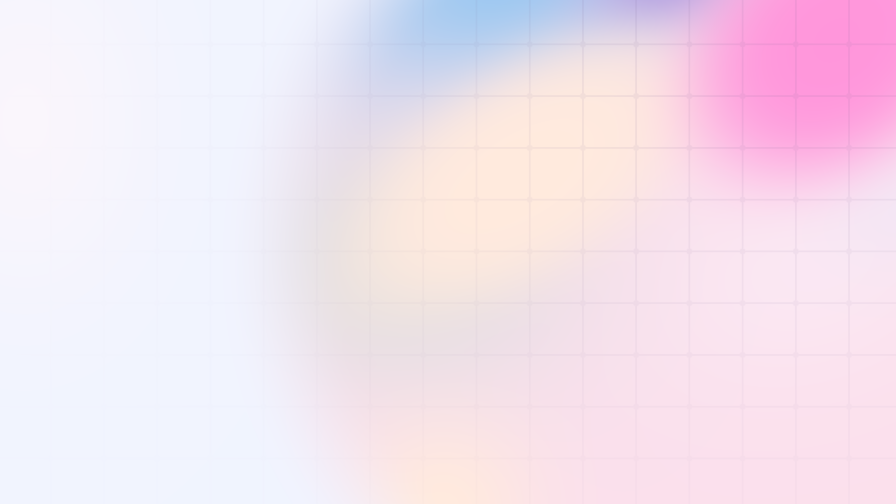
This background is drawn by a WebGL 2 fragment shader. Its source:

```glsl
#version 300 es
precision highp float;
// Pastel mesh gradient: a large soft disc on pale lavender, tinted by tilted
// elliptical glows (blue, grey, peach, pink), under a faint grid with dots
// at its crossings. Lengths are in canvas heights, origin at the lower left.

#define DISC_CENTRE vec2(1.38, 0.50)
#define DISC_RADIUS 0.82
#define DISC_BLUR 0.13
#define GRID_CELL vec2(0.1056, 0.1027)
#define GRID_OFFSET vec2(-0.005, 0.0904)
#define LINE_HALF_WIDTH 0.0008
#define DOT_RADIUS 0.006
#define GRID_STRENGTH 0.10
#define GRID_FOCUS vec2(1.50, 0.95)
#define GRID_REACH 0.85

uniform vec2 u_resolution;
out vec4 fragColor;

const vec3 LAVENDER = vec3(0.943, 0.955, 0.997);
const vec3 BLUSH_WHITE = vec3(0.980, 0.963, 0.988);
const vec3 ROSE = vec3(0.983, 0.878, 0.927);
const vec3 PEARL = vec3(0.984, 0.908, 0.952);
const vec3 MIST = vec3(0.957, 0.905, 0.957);
const vec3 GREY = vec3(0.865, 0.868, 0.880);
const vec3 SKY = vec3(0.610, 0.785, 0.945);
const vec3 VIOLET = vec3(0.700, 0.630, 0.885);
const vec3 PEACH = vec3(1.000, 0.917, 0.868);
const vec3 HOT_PINK = vec3(1.000, 0.590, 0.860);
const vec3 SLATE = vec3(0.480, 0.400, 0.580);

// Squared distance to a centre, scaled by the radii of a tilted ellipse
float ellipse(vec2 p, vec2 centre, vec2 radii, float tilt) {
  float c = cos(tilt), s = sin(tilt);
  vec2 d = p - centre;
  vec2 q = vec2(c * d.x + s * d.y, c * d.y - s * d.x) / radii;
  return dot(q, q);
}

// Gaussian falloff
float glow(float q) { return exp(-q); }

// Flatter middle and quicker edge than glow
float plateau(float q) { return exp(-q * q); }

// Pale ground outside the disc
vec3 ground(vec2 p) {
  float blush = glow(ellipse(p, vec2(0.05, 0.76), vec2(0.25, 0.36), 0.0));
  return mix(LAVENDER, BLUSH_WHITE, blush);
}

// Glows inside the disc, from back to front
vec3 meshGradient(vec2 p) {
  vec3 col = ROSE;
  col = mix(col, PEARL, glow(ellipse(p, vec2(1.60, 0.47), vec2(0.32, 0.22), 0.3)));
  col = mix(col, MIST, glow(ellipse(p, vec2(1.80, 0.59), vec2(0.17, 0.12), 0.3)));
  col = mix(col, GREY, glow(ellipse(p, vec2(0.78, 0.48), vec2(0.35, 0.26), 0.0)));
  col = mix(col, PEACH, glow(ellipse(p, vec2(0.88, -0.01), vec2(0.18, 0.18), 0.0)));
  col = mix(col, SKY, glow(ellipse(p, vec2(1.02, 1.05), vec2(0.40, 0.20), 0.35)));
  col = mix(col, VIOLET, glow(ellipse(p, vec2(1.32, 1.04), vec2(0.15, 0.10), 0.3)));
  col = mix(col, PEACH, plateau(ellipse(p, vec2(1.03, 0.65), vec2(0.41, 0.20), 0.58)));
  col = mix(col, HOT_PINK, plateau(ellipse(p, vec2(1.66, 0.92), vec2(0.32, 0.235), 0.70)));
  return col;
}

// Coverage of grid lines and crossing dots, strongest near the upper right
float grid(vec2 p, float pixel) {
  vec2 toLine = abs(fract((p - GRID_OFFSET) / GRID_CELL + 0.5) - 0.5) * GRID_CELL;
  vec2 lines = 1.0 - smoothstep(0.0, pixel, toLine - LINE_HALF_WIDTH);
  float dots = 1.0 - smoothstep(-pixel, pixel, length(toLine) - DOT_RADIUS);
  float fade = glow(ellipse(p, GRID_FOCUS, vec2(GRID_REACH), 0.0));
  return fade * max(max(lines.x, lines.y), dots);
}

void main() {
  vec2 p = gl_FragCoord.xy / u_resolution.y;
  float edge = length(p - DISC_CENTRE) - DISC_RADIUS;
  float inside = 1.0 - smoothstep(-DISC_BLUR, DISC_BLUR, edge);
  vec3 col = mix(ground(p), meshGradient(p), inside);
  col = mix(col, SLATE, GRID_STRENGTH * grid(p, 1.0 / u_resolution.y));
  fragColor = vec4(col, 1.0);
}
```
